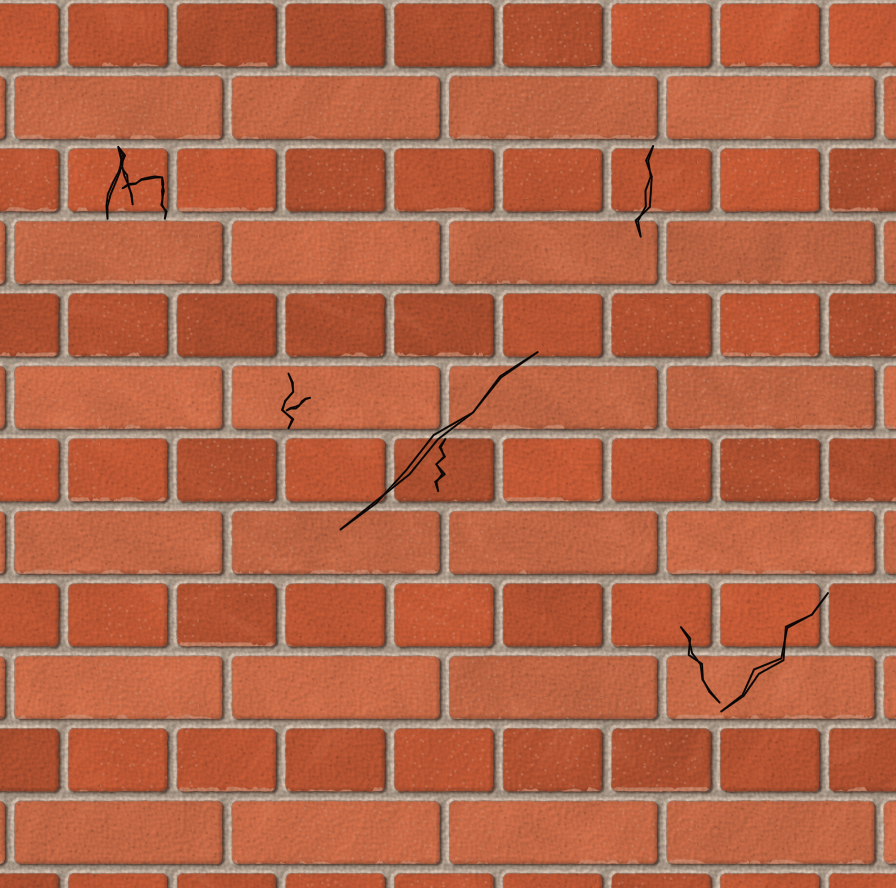
Reproduce this texture procedurally as a Shadertoy shader.

```glsl
// Lengths are fractions of the canvas width; y runs down from the top edge.
const float HEADER_WIDTH = 0.1213;
const float COURSE_HEIGHT = 0.0809;
const float COURSE_START = -0.0012;
const float HEADER_JOINT_X = 0.0710;
const float STRETCHER_JOINT_X = 0.0111;
const float HALF_JOINT = 0.0055;
const float CORNER_RADIUS = 0.0065;
const float EDGE_WOBBLE = 0.0005;
const float GRAIN_SCALE = 230.0;
const float PIT_SCALE = 75.0;
const float CRACK_HALF_WIDTH = 0.0011;
const float CRACK_JAG = 0.024;
const int CRACK_STEPS = 6;
const int CRACK_COUNT = 11;

const vec3 HEADER_COLOR = vec3(0.71, 0.325, 0.195);
const vec3 STRETCHER_COLOR = vec3(0.765, 0.405, 0.27);
const vec3 CHIP_COLOR = vec3(0.80, 0.55, 0.44);
const vec3 MORTAR_MID = vec3(0.62, 0.56, 0.50);
const vec3 MORTAR_LIGHT = vec3(0.78, 0.70, 0.635);
const vec3 MORTAR_DARK = vec3(0.38, 0.30, 0.26);
const vec3 CRACK_COLOR = vec3(0.04, 0.025, 0.02);

// Each crack runs from xy to zw.
const vec4 CRACKS[CRACK_COUNT] = vec4[CRACK_COUNT](
    vec4(.380, .591, .600, .393), vec4(.497, .490, .489, .548),
    vec4(.805, .794, .924, .662), vec4(.760, .700, .803, .784),
    vec4(.729, .163, .715, .264), vec4(.120, .244, .132, .164),
    vec4(.132, .164, .148, .228), vec4(.137, .210, .181, .198),
    vec4(.181, .198, .184, .244), vec4(.322, .417, .322, .478),
    vec4(.320, .458, .346, .444));

float hash(vec2 p) {
    vec3 q = fract(p.xyx * vec3(0.1031, 0.1030, 0.0973));
    q += dot(q, q.yzx + 33.33);
    return fract((q.x + q.y) * q.z);
}

// Distance to the nearest scattered point
float cellular(vec2 p) {
    vec2 cell = floor(p);
    float nearest = 2.0;
    for (int y = -1; y <= 1; y++)
    for (int x = -1; x <= 1; x++) {
        vec2 c = cell + vec2(x, y);
        vec2 d = c + vec2(hash(c), hash(c + 71.7)) - p;
        nearest = min(nearest, dot(d, d));
    }
    return sqrt(nearest);
}

// Warped, layered sines in about -1..1
float waves(vec2 p) {
    float sum = 0.0, amp = 0.5;
    for (int i = 0; i < 4; i++) {
        p = mat2(0.8, 0.6, -0.6, 0.8) * p * 1.7 + 1.3 * sin(p.yx);
        sum += amp * sin(p.x) * cos(p.y);
        amp *= 0.7;
    }
    return sum;
}

float roundedBox(vec2 p, vec2 halfSize, float r) {
    vec2 q = abs(p) - halfSize + r;
    return length(max(q, 0.0)) + min(max(q.x, q.y), 0.0) - r;
}

float segment(vec2 p, vec2 a, vec2 b) {
    vec2 pa = p - a, ba = b - a;
    return length(pa - ba * clamp(dot(pa, ba) / dot(ba, ba), 0.0, 1.0));
}

vec2 crackPoint(vec4 ends, int i, float seed, float stroke) {
    float t = float(i) / float(CRACK_STEPS);
    vec2 dir = ends.zw - ends.xy;
    float len = length(dir);
    float bend = hash(vec2(i, seed)) - 0.5 + 0.35 * (hash(vec2(i + 20, seed + stroke)) - 0.5);
    float jag = min(CRACK_JAG, 0.2 * len) * min(1.0, 5.0 * t * (1.0 - t));
    return mix(ends.xy, ends.zw, t) + vec2(-dir.y, dir.x) / len * bend * jag;
}

// Two nearly overlapping jagged strokes per crack
float crackDistance(vec2 p) {
    float d = 1.0;
    for (int c = 0; c < CRACK_COUNT; c++)
    for (int s = 0; s < 2; s++) {
        float seed = float(c) * 7.0 + 3.0, stroke = float(s) * 41.0;
        vec2 a = CRACKS[c].xy;
        for (int i = 1; i <= CRACK_STEPS; i++) {
            vec2 b = crackPoint(CRACKS[c], i, seed, stroke);
            d = min(d, segment(p, a, b));
            a = b;
        }
    }
    return d;
}

void mainImage(out vec4 fragColor, in vec2 fragCoord) {
    float px = 1.0 / iResolution.x;
    vec2 p = vec2(fragCoord.x, iResolution.y - fragCoord.y) * px;

    // Alternating courses of headers and stretchers
    float course = (p.y - COURSE_START) / COURSE_HEIGHT;
    bool header = mod(floor(course), 2.0) < 0.5;
    vec2 size = vec2(header ? HEADER_WIDTH : 2.0 * HEADER_WIDTH, COURSE_HEIGHT);
    float column = (p.x - (header ? HEADER_JOINT_X : STRETCHER_JOINT_X)) / size.x;
    vec2 id = floor(vec2(column, course)) + 5.0;
    vec2 local = (fract(vec2(column, course)) - 0.5) * size;
    vec2 halfSize = 0.5 * size - HALF_JOINT;
    float d = roundedBox(local, halfSize, CORNER_RADIUS) + EDGE_WOBBLE * waves(p * 110.0);
    vec2 normal = sign(local) * normalize(max(abs(local) - halfSize + CORNER_RADIUS, 0.0) + 1e-5);

    // Fine relief lit from the upper left
    vec2 g = p * GRAIN_SCALE;
    float relief = cellular(g + 0.35) - cellular(g - 0.35);
    float mottle = waves(p * 24.0 + id * 3.7);
    float tone = hash(id);

    // Brick face, pits and shaded rim
    vec3 brick = header ? HEADER_COLOR : STRETCHER_COLOR;
    brick *= 1.0 + (header ? 0.16 : 0.08) * (tone - 0.5) + 0.05 * mottle + 0.10 * relief;
    brick = mix(brick, CHIP_COLOR, 0.12 * smoothstep(0.2, 1.0, mottle));
    float pits = smoothstep(0.16, 0.06, cellular(p * PIT_SCALE));
    brick = mix(brick, hash(floor(p * 9.0)) < 0.6 ? brick * 0.78 : CHIP_COLOR, 0.4 * pits);
    float rim = smoothstep(-0.006, 0.0, d);
    brick *= 1.0 - rim * (0.10 + 0.12 * dot(normal, vec2(0.7, 0.5)));

    // Pale chips along the lower edge
    float wear = waves(vec2(p.x * 45.0, id.y * 5.0)) + 1.2 * hash(id + 9.0) - 0.65;
    float chipDepth = 0.0045 * smoothstep(-0.1, 0.6, wear);
    float chip = smoothstep(-px, px, d + chipDepth) * smoothstep(0.4, 0.9, normal.y);
    brick = mix(brick, CHIP_COLOR * (1.0 + 0.12 * relief), 0.75 * chip);

    // Mortar, dark beside lower right faces and light across the joint
    float side = dot(normal, vec2(0.95, 0.8)) * clamp(1.0 - d / HALF_JOINT, 0.0, 1.0);
    vec3 mortar = mix(MORTAR_MID, MORTAR_LIGHT, smoothstep(0.15, -0.5, side));
    mortar = mix(mortar, MORTAR_DARK, smoothstep(0.15, 0.85, side));
    mortar *= 1.0 + 0.16 * relief + 0.05 * waves(p * 60.0);
    mortar *= 1.0 - 0.28 * smoothstep(0.0016, 0.0, d);

    vec3 color = mix(brick, mortar, smoothstep(-px, px, d));
    float crack = crackDistance(p) - CRACK_HALF_WIDTH;
    color = mix(CRACK_COLOR, color, smoothstep(-0.7 * px, 0.7 * px, crack));
    fragColor = vec4(clamp(color, 0.0, 1.0), 1.0);
}
```
